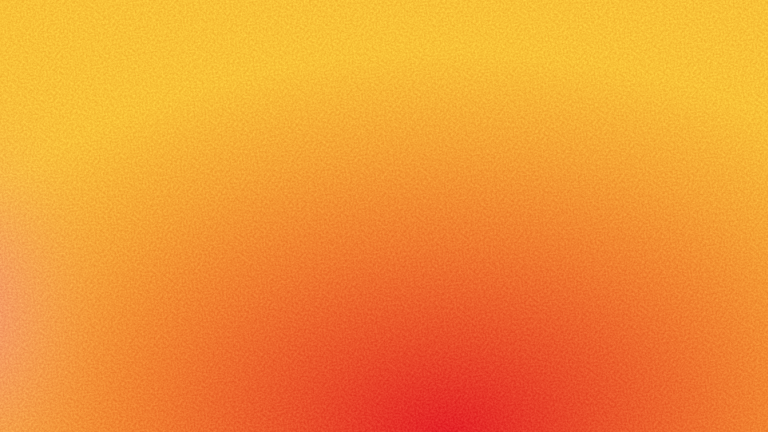
Write a Shadertoy shader that draws this background.

```glsl
#define GLOW_CENTER vec2(0.582, -0.01)
#define GLOW_WIDEN 0.66
#define GLOW_RADIUS 0.89
#define BLUSH_CENTER vec2(-0.04, 0.27)
#define BLUSH_SIZE vec2(0.19, 0.30)
#define BLUSH_AMOUNT 0.90
#define GRAIN_CELLS 190.0
#define GRAIN_AMOUNT 0.085

const vec3 BLUSH = vec3(0.96, 0.59, 0.43);
const vec3 RAMP[5] = vec3[5](
    vec3(0.895, 0.125, 0.155),
    vec3(0.915, 0.310, 0.165),
    vec3(0.940, 0.480, 0.185),
    vec3(0.958, 0.632, 0.205),
    vec3(0.972, 0.757, 0.218));

// Unit gradient for a lattice point
vec2 latticeGradient(ivec2 cell) {
    uint h = uint(cell.x) * 1597334677u ^ uint(cell.y) * 3812015801u;
    h = (h ^ (h >> 15)) * 2246822519u;
    h ^= h >> 13;
    float angle = float(h & 65535u) * 6.28319 / 65536.0;
    return vec2(cos(angle), sin(angle));
}

float gradientNoise(vec2 p) {
    ivec2 i = ivec2(floor(p));
    vec2 f = fract(p);
    vec2 w = f * f * f * (f * (f * 6.0 - 15.0) + 10.0);
    float a = dot(latticeGradient(i), f);
    float b = dot(latticeGradient(i + ivec2(1, 0)), f - vec2(1, 0));
    float c = dot(latticeGradient(i + ivec2(0, 1)), f - vec2(0, 1));
    float d = dot(latticeGradient(i + ivec2(1, 1)), f - vec2(1, 1));
    return mix(mix(a, b, w.x), mix(c, d, w.x), w.y);
}

// Red through orange to yellow
vec3 warmRamp(float t) {
    vec3 color = RAMP[0];
    for (int k = 1; k < 5; k++)
        color = mix(color, RAMP[k], clamp(t * 4.0 - float(k - 1), 0.0, 1.0));
    return color;
}

void mainImage(out vec4 fragColor, in vec2 fragCoord) {
    vec2 uv = fragCoord / iResolution.xy;
    float aspect = iResolution.x / iResolution.y;

    // Wide elliptical glow rising from the lower edge
    vec2 offset = (uv - GLOW_CENTER) * vec2(aspect * GLOW_WIDEN, 1.0);
    vec3 color = warmRamp(length(offset) / GLOW_RADIUS);

    // Soft pink blush on the left edge
    vec2 q = (uv - BLUSH_CENTER) * vec2(aspect, 1.0) / BLUSH_SIZE;
    color = mix(color, BLUSH, BLUSH_AMOUNT * exp(-dot(q, q)));

    // Fine film grain, strongest in green
    vec2 p = uv * vec2(aspect, 1.0) * GRAIN_CELLS;
    mat2 turn = mat2(0.8, 0.6, -0.6, 0.8);
    float grain = gradientNoise(turn * p) + 0.5 * gradientNoise(p * 1.7 + 31.0);
    color += grain * GRAIN_AMOUNT * vec3(0.5, 1.0, 0.7);

    fragColor = vec4(clamp(color, 0.0, 1.0), 1.0);
}
```
